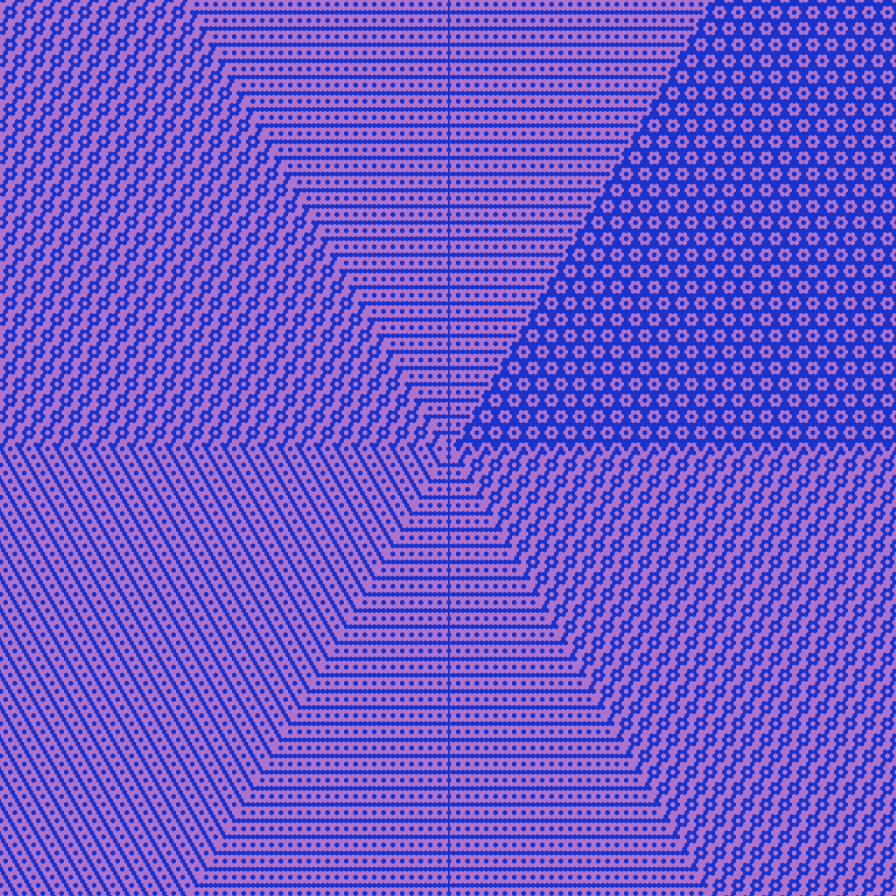
This pattern is drawn by a Shadertoy shader. Its source:

```glsl
// Six-sector mosaic of tiny hexagonal cells in violet and blue.
// Each cell gets axial coordinates; its sector picks either ring stripes
// with a dotted core or slanted chains of small hexagonal flowers.

const vec3 VIOLET = vec3(0.68, 0.45, 0.80);
const vec3 BLUE = vec3(0.10, 0.20, 0.80);

// Nearest hexagonal cell, as axial coordinates (column, row).
vec2 hexCell(vec2 p) {
    float row = p.y / 0.8660254;
    vec3 cube = vec3(p.x - 0.5 * row, row, -p.x - 0.5 * row);
    vec3 cell = floor(cube + 0.5);
    vec3 error = abs(cell - cube);
    if (error.x > error.y && error.x > error.z) cell.x = -cell.y - cell.z;
    else if (error.y > error.z) cell.y = -cell.x - cell.z;
    return cell.xy;
}

// One solid blue row in four, with alternate dots midway between.
float stripes(float ring, float along) {
    float phase = mod(ring, 4.0);
    if (phase < 0.5) return 1.0;
    return abs(phase - 2.0) < 0.5 && mod(along, 2.0) < 0.5 ? 1.0 : 0.0;
}

// Hexagonal flowers repeated every four cells on both axes.
float flowers(vec2 cell, bool inverted) {
    vec2 d = mod(cell + vec2(0.0, 2.0), 4.0) - 2.0;
    float radius = max(max(abs(d.x), abs(d.y)), abs(d.x + d.y));
    float petal = abs(radius - 1.0) < 0.5 ? 1.0 : 0.0;
    if (inverted) return 1.0 - petal;
    float link = d.x == 0.0 && abs(d.y) > 1.5 ? 1.0 : 0.0;
    return max(petal, link);
}

// Amount of blue at a point measured in cell widths from the centre.
float blueAt(vec2 p) {
    vec2 cell = hexCell(p);
    float q = cell.x, r = cell.y, s = -q - r;

    // Top and bottom sectors, with a fine dashed seam.
    if ((r > 0.0 && q <= 0.0 && s <= 0.0) || (r < 0.0 && q >= 0.0 && s >= 0.0)) {
        float seam = mod(r, 2.0) > 0.5 && abs(p.x) < 0.2 ? 1.0 : 0.0;
        return max(stripes(abs(r), floor(q + 0.5 * r)), seam);
    }
    // Lower left rings, then the three slanted sectors.
    if (q <= 0.0 && r <= 0.0) return stripes(s, r);
    return flowers(vec2(q - 2.0, r), q >= 0.0 && r >= 0.0);
}

void mainImage(out vec4 fragColor, in vec2 fragCoord) {
    // Average a 4 by 4 grid of samples for smooth edges.
    float blue = 0.0;
    for (int j = 0; j < 4; j++) {
        for (int i = 0; i < 4; i++) {
            vec2 offset = (vec2(i, j) - 1.5) / 4.0;
            vec2 uv = (fragCoord + offset - 0.5 * iResolution.xy) / iResolution.y;
            blue += blueAt((uv - vec2(0.001, -0.001)) * 192.0) / 16.0;
        }
    }
    fragColor = vec4(mix(VIOLET, BLUE, blue), 1.0);
}
```
